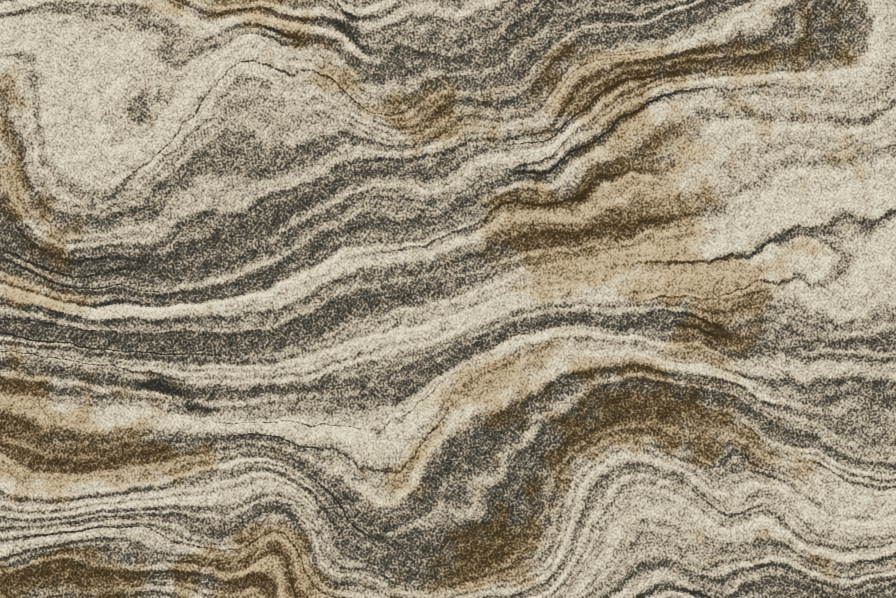
This texture is drawn by a WebGL 2 fragment shader. Its source:

```glsl
#version 300 es
precision highp float;
// Folded, banded gneiss: pale, dark and ochre layers sweeping up to the right.
// A bent layer coordinate is warped by gradient noise, sliced into bands,
// lit as low relief, covered in crystal grain and mapped to a mineral ramp.

#define FOLD_SIZE 0.20
#define CRUMPLE_SIZE 0.065
#define CALM_FOLD 0.25
#define DIP 0.30
#define BAND_SHARPNESS 1.9
#define RELIEF 1.0
#define GRAIN 1.25
#define GRAIN_SCALE 245.0
#define CONTRAST 1.9
#define BRIGHTNESS 0.40
#define OCHRE_START 0.07
#define CRACK_DEPTH 1.3

uniform vec2 u_resolution;
out vec4 fragColor;

float hash(vec2 cell) {
    vec3 h = fract(cell.xyx * 0.1031);
    h += dot(h, h.yzx + 33.33);
    return fract((h.x + h.y) * h.z);
}

float cornerSlope(vec2 cell, vec2 offset) {
    float angle = 6.2832 * hash(cell);
    return dot(vec2(cos(angle), sin(angle)), offset);
}

// Gradient noise, roughly -1 to 1
float noise(vec2 p) {
    vec2 i = floor(p), f = p - i;
    vec2 u = f * f * f * (f * (f * 6.0 - 15.0) + 10.0);
    vec2 e = vec2(1.0, 0.0);
    float low = mix(cornerSlope(i, f), cornerSlope(i + e, f - e), u.x);
    float high = mix(cornerSlope(i + e.yx, f - e.yx), cornerSlope(i + 1.0, f - 1.0), u.x);
    return 1.4 * mix(low, high, u.y);
}

vec2 noise2(vec2 p) {
    return vec2(noise(p + 31.7), noise(p + vec2(83.2, 57.4)));
}

// Position along the layers (x) and across them (y)
vec2 layerCoords(vec2 p) {
    // Folding is weak along a sloping central belt
    float belt = (p.y - 0.42 - 0.22 * (p.x - 0.35)) / 0.2;
    float fold = mix(1.0, CALM_FOLD, exp(-belt * belt));
    vec2 q = p + FOLD_SIZE * fold * noise2(p * 2.2);
    q += CRUMPLE_SIZE * fold * noise2(q * 5.5);
    q += 0.008 * noise2(p * 20.0) + 0.003 * noise2(p * 60.0);
    float bend = sqrt((q.x - 0.38) * (q.x - 0.38) + 0.02) - 0.45;
    float dip = DIP * mix(0.25, 1.1, smoothstep(-0.2, 1.0, p.y));
    return vec2(q.x, q.y - dip * bend);
}

// Layer tone, from dark -1 to pale 1
float bands(vec2 q) {
    float thick = noise(q * vec2(0.8, 5.0) + 11.3);
    float medium = noise(q * vec2(0.9, 15.0) + 4.6);
    float thin = noise(q * vec2(1.3, 36.0) + 27.1);
    float hair = noise(q * vec2(2.2, 80.0) + 63.5);
    return tanh(BAND_SHARPNESS * (0.6 * thick + 0.9 * medium + 0.85 * thin + 0.45 * hair));
}

float surfaceHeight(vec2 p, float band) {
    return 0.5 * band + 0.6 * noise(p * 13.0) + 0.45 * noise(p * 36.0) + 0.25 * noise(p * 85.0);
}

// Colour blend that passes each stop in turn
vec3 blendTo(vec3 base, vec3 next, float from, float to, float t) {
    return mix(base, next, clamp((t - from) / (to - from), 0.0, 1.0));
}

vec3 greyRamp(float t) {
    vec3 c = vec3(0.16, 0.155, 0.14);
    c = blendTo(c, vec3(0.25, 0.243, 0.21), 0.0, 0.08, t);
    c = blendTo(c, vec3(0.38, 0.36, 0.315), 0.08, 0.27, t);
    c = blendTo(c, vec3(0.55, 0.51, 0.44), 0.27, 0.47, t);
    c = blendTo(c, vec3(0.69, 0.64, 0.56), 0.47, 0.70, t);
    c = blendTo(c, vec3(0.80, 0.77, 0.69), 0.70, 0.92, t);
    return blendTo(c, vec3(0.89, 0.87, 0.81), 0.92, 1.0, t);
}

vec3 ochreRamp(float t) {
    vec3 c = blendTo(vec3(0.22, 0.18, 0.11), vec3(0.45, 0.37, 0.25), 0.0, 0.32, t);
    return blendTo(c, vec3(0.76, 0.66, 0.50), 0.32, 0.95, t);
}

void main() {
    vec2 p = gl_FragCoord.xy / u_resolution.y;
    vec2 q = layerCoords(p);
    float band = bands(q);

    // Light from the upper left catches the top edges of ledges
    vec2 lit = p + vec2(-0.003, 0.006);
    float relief = surfaceHeight(p, band) - surfaceHeight(lit, bands(layerCoords(lit)));

    // Fine splits running along the layers
    float split = 1.0 - smoothstep(0.0, 0.09, abs(noise(q * vec2(1.2, 17.0) + 7.7)));
    split *= smoothstep(-0.05, 0.25, noise(q * vec2(2.0, 5.0) + 19.4));

    // Crystal grain, turned away from the pixel grid
    vec2 g = mat2(0.8, 0.6, -0.6, 0.8) * p * GRAIN_SCALE;
    float grain = noise(g) + 0.4 * noise(g * 0.47 + 9.1) + 0.35 * noise(g * 0.2 + 3.8);

    // Iron staining in pockets and along layers
    float stain = 0.8 * noise(q * vec2(1.8, 7.0) + 41.6) + 0.4 * noise(p * 6.0 + 13.2);
    stain += 0.35 * noise(p * 25.0 + 5.9);
    float ochre = smoothstep(OCHRE_START, OCHRE_START + 0.4, stain);

    float value = band + RELIEF * relief + GRAIN * grain + BRIGHTNESS;
    value -= CRACK_DEPTH * split + 0.3 * ochre;
    float tone = 1.0 / (1.0 + exp(-CONTRAST * value));
    vec3 rock = mix(greyRamp(tone), ochreRamp(tone), ochre * (1.0 - 0.5 * tone));
    fragColor = vec4(rock, 1.0);
}
```
